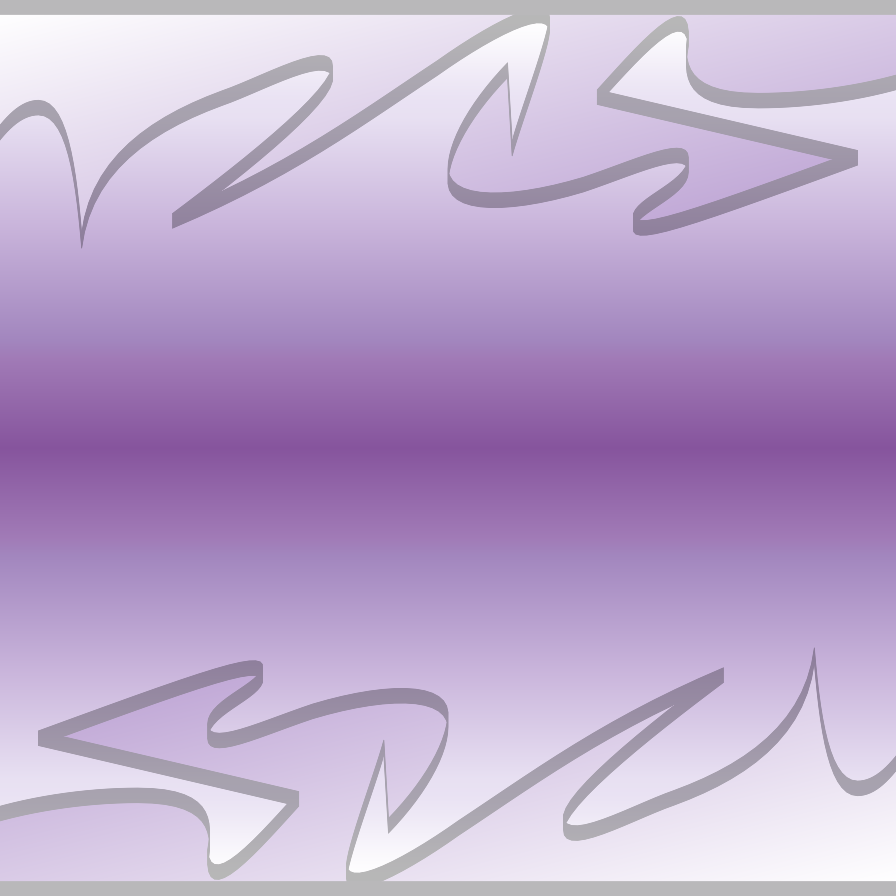
A Shadertoy shader for this background:

```glsl
// Violet banded gradient with swept calligraphic ribbons, turned half round below.

const float SPAN = 768.0; // design grid units across the canvas
const float NIB = 12.5;   // height of the upright pen nib

float ribbonDist = 1e5;   // distance to the nearest ribbon
bool belowRibbon = false; // parity of curve crossings above the point

float segmentDist(vec2 p, vec2 a, vec2 b) {
    vec2 ab = b - a;
    return length(p - a - ab * clamp(dot(p - a, ab) / max(dot(ab, ab), 1e-4), 0.0, 1.0));
}

// One straight piece, swept downwards by the nib
void sweep(vec2 p, vec2 a, vec2 b) {
    vec2 nib = vec2(0.0, NIB);
    float d = min(segmentDist(p, a, b), segmentDist(p - nib, a, b));
    d = min(d, min(segmentDist(p, a, a + nib), segmentDist(p, b, b + nib)));
    if ((a.x <= p.x) != (b.x <= p.x)) {
        float drop = p.y - mix(a.y, b.y, (p.x - a.x) / (b.x - a.x));
        if (drop >= 0.0) belowRibbon = !belowRibbon;
        if (drop >= 0.0 && drop <= NIB) d = 0.0;
    }
    ribbonDist = min(ribbonDist, d);
}

// Cubic Bezier, drawn as short swept pieces
void curve(vec2 p, vec2 a, vec2 b, vec2 c, vec2 d) {
    const int STEPS = 14;
    vec2 last = a;
    for (int i = 1; i <= STEPS; i++) {
        float t = float(i) / float(STEPS), s = 1.0 - t;
        vec2 next = s*s*s*a + 3.0*s*s*t*b + 3.0*s*t*t*c + t*t*t*d;
        sweep(p, last, next);
        last = next;
    }
}

void drawRibbon(vec2 p) {
    // Left crest and hanging cusp
    curve(p, vec2(-5, 114), vec2(8, 96), vec2(20, 86), vec2(33, 86));
    curve(p, vec2(33, 86), vec2(57, 86), vec2(65, 140), vec2(70, 200));
    // First fold
    curve(p, vec2(70, 200), vec2(78, 135), vec2(130, 100), vec2(190, 78));
    curve(p, vec2(190, 78), vec2(225, 66), vec2(286, 31), vec2(285, 57));
    curve(p, vec2(285, 57), vec2(280, 82), vec2(200, 144), vec2(148, 183));
    // Long rise to the top and narrow notch
    curve(p, vec2(148, 183), vec2(250, 140), vec2(310, 95), vec2(375, 52));
    curve(p, vec2(375, 52), vec2(420, 20), vec2(471, -7), vec2(471, 15));
    curve(p, vec2(471, 15), vec2(469, 35), vec2(446, 95), vec2(439, 121));
    sweep(p, vec2(439, 121), vec2(435, 54));
    // Bowl and second fold
    curve(p, vec2(435, 54), vec2(405, 85), vec2(384, 120), vec2(384, 145));
    curve(p, vec2(384, 145), vec2(386, 172), vec2(440, 170), vec2(500, 152));
    curve(p, vec2(500, 152), vec2(545, 137), vec2(590, 115), vec2(590, 135));
    curve(p, vec2(590, 135), vec2(590, 155), vec2(548, 168), vec2(543, 183));
    curve(p, vec2(543, 183), vec2(540, 200), vec2(590, 182), vec2(735, 129));
    // Zigzag, peak and right tail
    sweep(p, vec2(735, 129), vec2(512, 77));
    curve(p, vec2(512, 77), vec2(550, 35), vec2(588, -8), vec2(590, 27));
    curve(p, vec2(590, 27), vec2(585, 55), vec2(588, 80), vec2(650, 80));
    curve(p, vec2(650, 80), vec2(690, 80), vec2(735, 74), vec2(773, 63));
}

// White at the edge, deep violet at the middle
vec3 bandColor(float y) {
    vec3 c = mix(vec3(1.0), vec3(0.91, 0.88, 0.95), smoothstep(0.0, 1.0, (y - 0.01) / 0.12));
    c = mix(c, vec3(0.79, 0.71, 0.86), clamp((y - 0.13) / 0.12, 0.0, 1.0));
    c = mix(c, vec3(0.635, 0.525, 0.745), clamp((y - 0.25) / 0.13, 0.0, 1.0));
    c = mix(c, vec3(0.63, 0.48, 0.715), clamp((y - 0.38) / 0.02, 0.0, 1.0));
    return mix(c, vec3(0.525, 0.33, 0.615), clamp((y - 0.40) / 0.10, 0.0, 1.0));
}

// Diagonal lilac tint outside the ribbon
vec3 cornerColor(vec2 p) {
    float shade = clamp(0.2 * p.x + 0.8 * p.y - 0.01, 0.0, 1.0);
    return 1.0 - shade * vec3(0.72, 1.0, 0.47);
}

void mainImage(out vec4 fragColor, in vec2 fragCoord) {
    // Half-turn symmetry, measured down from the nearest edge
    vec2 p = fragCoord / iResolution.xy;
    if (p.y < 0.5) p = 1.0 - p;
    p.y = 1.0 - p.y;
    float pixel = 1.0 / iResolution.y;

    vec3 band = bandColor(p.y);
    vec3 color = band;
    if (p.y < 0.3) {
        drawRibbon(p * SPAN);
        if (!belowRibbon) color = cornerColor(p);
        color = mix(color, band * 0.72, 1.0 - smoothstep(0.0, pixel * SPAN, ribbonDist));
    }

    // Grey border bar
    float bar = 1.0 - smoothstep(-0.5, 0.5, (p.y - 0.0165) / pixel);
    color = mix(color, vec3(0.725, 0.72, 0.73), bar);
    fragColor = vec4(color, 1.0);
}
```
